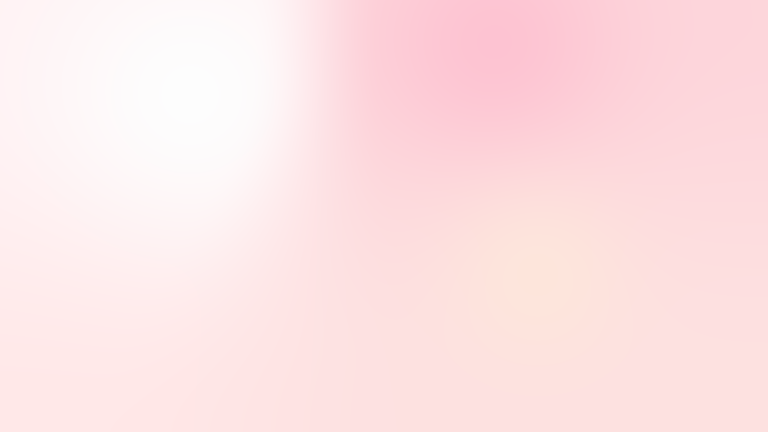
Reproduce this background procedurally as a WebGL 1 fragment shader.

```glsl
precision highp float;

uniform vec2 u_resolution;

// Positions and radii are in canvas heights, on a 16:9 frame
const vec2 FRAME = vec2(1.7778, 1.0);

const vec3 BLUSH_TOP = vec3(1.0, 0.947, 0.954);
const vec3 BLUSH_BOTTOM = vec3(1.0, 0.908, 0.908);
const vec3 ROSE_TOP = vec3(0.992, 0.838, 0.860);
const vec3 ROSE_BOTTOM = vec3(0.992, 0.881, 0.880);

const vec3 WHITE = vec3(0.992, 0.992, 0.992);
const vec2 WHITE_CENTER = vec2(0.44, 0.78);
const float WHITE_RADIUS = 0.33;

const vec3 PINK = vec3(0.992, 0.765, 0.822);
const vec2 PINK_CENTER = vec2(1.145, 0.90);
const float PINK_RADIUS = 0.28;

const vec3 PEACH = vec3(0.992, 0.900, 0.860);
const vec2 PEACH_CENTER = vec2(1.245, 0.36);
const float PEACH_RADIUS = 0.21;

// Start and end of the blend between the two sides
const vec2 BLEND_TOP = vec2(0.58, 0.89);
const vec2 BLEND_BOTTOM = vec2(0.20, 0.98);

float glow(vec2 p, vec2 center, float radius) {
    vec2 d = (p - center) / radius;
    return exp(-dot(d, d));
}

void main() {
    vec2 p = gl_FragCoord.xy / u_resolution * FRAME;

    // Pale side with its white light
    vec3 pale = mix(BLUSH_BOTTOM, BLUSH_TOP, smoothstep(0.0, 0.85, p.y));
    pale = mix(pale, WHITE, glow(p, WHITE_CENTER, WHITE_RADIUS));

    // Rose side with pink and peach lights
    vec3 rose = mix(ROSE_BOTTOM, ROSE_TOP, smoothstep(0.15, 0.95, p.y));
    rose = mix(rose, PINK, glow(p, PINK_CENTER, PINK_RADIUS));
    rose = mix(rose, PEACH, glow(p, PEACH_CENTER, PEACH_RADIUS));

    // Soft seam that widens toward the bottom
    vec2 seam = mix(BLEND_BOTTOM, BLEND_TOP, smoothstep(0.0, 0.85, p.y));
    vec3 color = mix(pale, rose, smoothstep(seam.x, seam.y, p.x));

    gl_FragColor = vec4(color, 1.0);
}
```
